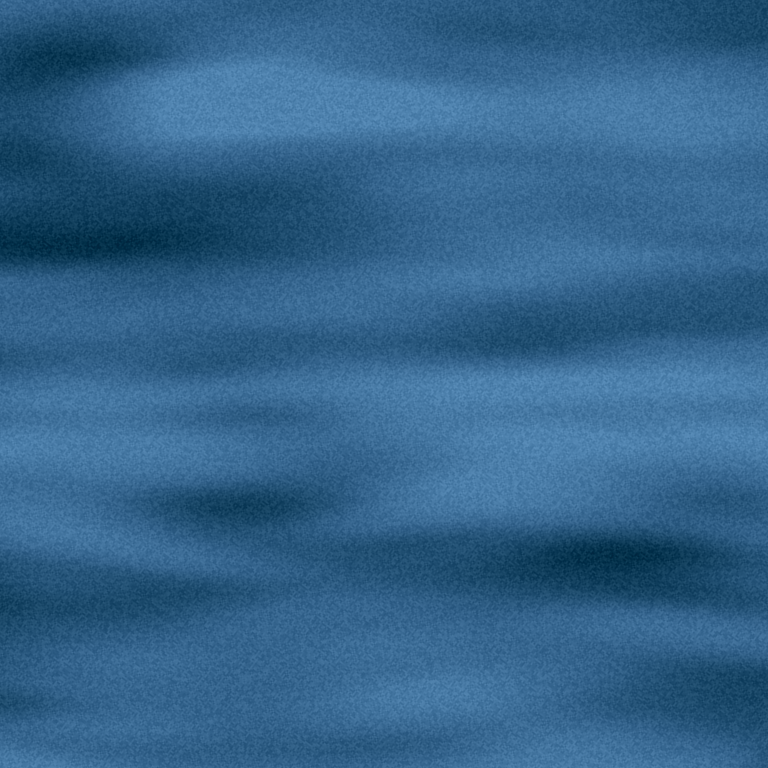
This texture is drawn by a WebGL 2 fragment shader. Its source:

```glsl
#version 300 es
precision highp float;
// Soft blue water: long, blurred horizontal streaks under a fine grain.
// Three layers of cellular splat noise (random tilted ellipses in each cell)
// are summed into one tone, which drives a dark-mid-light colour ramp.

uniform vec2 u_resolution;
out vec4 fragColor;

const vec3 DEEP  = vec3(0.04, 0.22, 0.33);
const vec3 WATER = vec3(0.20, 0.385, 0.545);
const vec3 SHEEN = vec3(0.29, 0.49, 0.66);

// Cell sizes of the streak layers, in canvas units
const vec2 SWELL_CELL  = vec2(0.60, 0.17);
const vec2 STREAK_CELL = vec2(0.34, 0.080);
const vec2 RIPPLE_CELL = vec2(0.25, 0.042);
const float SWELL_WEIGHT  = 0.42;
const float STREAK_WEIGHT = 1.0;
const float RIPPLE_WEIGHT = 0.42;

const float CONTRAST = 1.9;     // scales the summed layers
const float DEEP_TONE  = 2.4;   // tone below zero that reaches DEEP
const float SHEEN_TONE = 1.95;  // tone above zero that reaches SHEEN
const float MAX_TILT = 0.4;     // shear of a streak, in cell units
const int SPLATS = 2;           // streaks per cell
const float GRAIN_CELLS = 470.0;
const float GRAIN_AMOUNT = 0.050;

// Integer hash giving two values from 0 to 1
vec2 hash2(ivec2 cell, int seed) {
  uvec2 v = uvec2(cell + ivec2(seed * 97, seed * 59)) * 1664525u + 1013904223u;
  v.x += v.y * 1664525u;
  v.y += v.x * 1664525u;
  v ^= v >> 16u;
  v.x += v.y * 1664525u;
  v.y += v.x * 1664525u;
  v ^= v >> 16u;
  return vec2(v & 65535u) / 65535.0;
}

// Sum of signed soft ellipses scattered over a grid
float splatNoise(vec2 p, int seed) {
  ivec2 home = ivec2(floor(p));
  float sum = 0.0;
  for (int y = -2; y <= 2; y++) {
    for (int x = -1; x <= 1; x++) {
      ivec2 cell = home + ivec2(x, y);
      for (int i = 0; i < SPLATS; i++) {
        int id = seed + 2 * i;
        vec2 shape = hash2(cell, id + 1) * 2.0 - 1.0;   // strength, tilt
        vec2 d = p - vec2(cell) - hash2(cell, id);
        d.y += d.x * shape.y * MAX_TILT;
        float falloff = max(1.0 - dot(d, d), 0.0);
        sum += shape.x * falloff * falloff * falloff;
      }
    }
  }
  return sum;
}

// Smooth value noise from -1 to 1
float grainNoise(vec2 p) {
  ivec2 cell = ivec2(floor(p));
  vec2 f = fract(p);
  f = f * f * (3.0 - 2.0 * f);
  float low  = mix(hash2(cell, 91).x, hash2(cell + ivec2(1, 0), 91).x, f.x);
  float high = mix(hash2(cell + ivec2(0, 1), 91).x,
                   hash2(cell + ivec2(1, 1), 91).x, f.x);
  return mix(low, high, f.y) * 2.0 - 1.0;
}

vec3 waterColor(float tone) {
  float t = clamp(tone, -2.9, 2.3);
  return t < 0.0 ? mix(WATER, DEEP, -t / DEEP_TONE)
                 : mix(WATER, SHEEN, t / SHEEN_TONE);
}

void main() {
  vec2 uv = gl_FragCoord.xy / u_resolution.y;

  // Slow bend of the streak direction
  vec2 p = uv;
  p.y += 0.010 * sin(5.0 * uv.x + 4.0 * uv.y) + 0.006 * sin(9.0 * uv.x - 7.0 * uv.y);

  // Streak layers
  float tone = SWELL_WEIGHT  * splatNoise(p / SWELL_CELL + 3.7, 11)
             + STREAK_WEIGHT * splatNoise(p / STREAK_CELL + 8.3, 31)
             + RIPPLE_WEIGHT * splatNoise(p / RIPPLE_CELL + 5.1, 51);
  vec3 color = waterColor(tone * CONTRAST);

  // Fine grain, rotated off the pixel grid
  vec2 grainPos = mat2(0.8, 0.6, -0.6, 0.8) * uv * GRAIN_CELLS;
  color += GRAIN_AMOUNT * grainNoise(grainPos);

  fragColor = vec4(clamp(color, 0.0, 1.0), 1.0);
}
```
